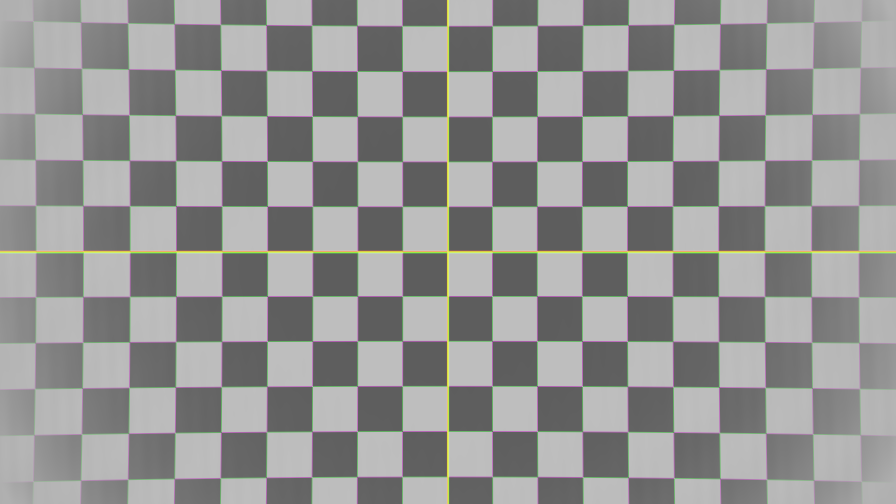
Write a Shadertoy shader that draws this pattern.

```glsl
// Grey checkerboard seen through a mild pincushion lens, twenty squares wide.
// Each colour channel samples the board at its own small offset, which tints
// the edges; a yellow cross marks the axes and a pale haze covers the sides.

const float CELLS_ACROSS = 20.0;
const float PINCUSHION = 0.030;       // lens strength, radius in canvas heights
const float DARK = 0.365;
const float LIGHT = 0.745;
const float HAZE_GREY = 0.69;
const float HAZE_POWER = 4.0;
const float FRINGE = 0.0016;          // green offset, in canvas heights
const float AXIS_SPLIT = 0.0018;      // red and green offset of the axis lines
const float AXIS_WIDTH = 0.0036;
const vec3 AXIS_COLOUR = vec3(0.96, 0.96, 0.18);
const vec3 AXIS_STRENGTH = vec3(0.85, 0.95, 0.65);
const float RIPPLE = 0.005;

// Triangle wave: signed distance to the nearest grid line, sign flips per cell
vec2 gridWave(vec2 q) {
    return 0.5 - abs(mod(q + 0.5, 2.0) - 1.0);
}

// Smooth checker: 0 in dark squares, 1 in light ones
float checker(vec2 p, float cell, float pixel) {
    vec2 side = clamp(gridWave(p / cell) * cell * 2.0 / pixel, -1.0, 1.0);
    return 0.5 - 0.5 * side.x * side.y;
}

// Coverage of a line centred on zero
float lineCover(float d, float pixel) {
    return clamp((0.5 * AXIS_WIDTH - abs(d)) / pixel + 0.5, 0.0, 1.0);
}

// Both axis lines for one channel
float axisCross(vec2 p, float pixel) {
    return max(lineCover(p.x, pixel), lineCover(p.y, pixel));
}

// Faint bands from layered sines
float ripple(vec2 p) {
    return sin(p.x * 190.0 + 3.0 * p.y) * sin(p.x * 23.0 + p.y * 9.0)
         + 0.5 * sin(p.y * 47.0 - p.x * 31.0);
}

void mainImage(out vec4 fragColor, in vec2 fragCoord) {
    float pixel = 1.0 / iResolution.y;
    float cell = iResolution.x / iResolution.y / CELLS_ACROSS;
    vec2 p = (fragCoord - 0.5 * iResolution.xy) * pixel;
    float radius2 = dot(p, p);

    // Lens
    vec2 board = p * (1.0 - PINCUSHION * radius2);

    // Squares, with green displaced from red and blue
    float redBlue = checker(board, cell, pixel);
    float green = checker(board + vec2(FRINGE, -FRINGE), cell, pixel);
    vec3 colour = mix(vec3(DARK), vec3(LIGHT), vec3(redBlue, green, redBlue));

    // Haze and ripple
    float haze = min(pow(sqrt(radius2), HAZE_POWER), 1.0);
    colour = mix(colour, vec3(HAZE_GREY), haze);
    colour += RIPPLE * ripple(p) * smoothstep(0.0, 0.5, radius2);

    // Axis lines, red above and green below
    vec2 split = vec2(0.5, -1.0) * 0.5 * AXIS_SPLIT;
    vec3 cross3 = vec3(axisCross(board + split, pixel),
                       axisCross(board - split, pixel),
                       axisCross(board, pixel));
    colour = mix(colour, AXIS_COLOUR, cross3 * AXIS_STRENGTH);

    fragColor = vec4(colour, 1.0);
}
```
